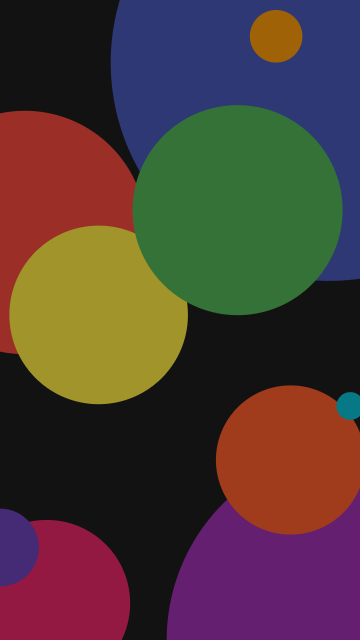
A WebGL 2 fragment shader for this background:

```glsl
#version 300 es
precision highp float;
// Flat overlapping discs in muted colours on a near-black ground.
// Each disc is a circle distance function with a smoothed edge,
// painted from back to front in units of the canvas width.

uniform vec2 u_resolution;
out vec4 fragColor;

const vec3 GROUND = vec3(0.0706);
const float TINT_STRENGTH = 0.6;

const vec3 INDIGO  = vec3(0.247, 0.318, 0.710);
const vec3 AMBER   = vec3(1.000, 0.596, 0.000);
const vec3 RED     = vec3(0.965, 0.263, 0.212);
const vec3 YELLOW  = vec3(1.000, 0.922, 0.231);
const vec3 GREEN   = vec3(0.298, 0.700, 0.314);
const vec3 PURPLE  = vec3(0.612, 0.153, 0.690);
const vec3 RUST    = vec3(1.000, 0.341, 0.133);
const vec3 CYAN    = vec3(0.000, 0.737, 0.831);
const vec3 CRIMSON = vec3(0.914, 0.118, 0.388);
const vec3 VIOLET  = vec3(0.404, 0.227, 0.718);

// Signed distance to a circle, negative inside.
float circleDistance(vec2 p, vec2 center, float radius) {
    return length(p - center) - radius;
}

// Coverage of a shape, softened over one pixel.
float coverage(float dist, float pixel) {
    return clamp(0.5 - dist / pixel, 0.0, 1.0);
}

// Mutes a vivid hue towards the ground colour.
vec3 muted(vec3 hue) {
    return mix(GROUND, hue, TINT_STRENGTH);
}

// Paints one opaque muted disc over the colour below it.
vec3 paintDisc(vec3 below, vec2 p, float pixel, vec2 center, float radius, vec3 hue) {
    return mix(below, muted(hue), coverage(circleDistance(p, center, radius), pixel));
}

void main() {
    float pixel = 1.0 / u_resolution.x;
    // Width spans 0 to 1; height keeps the 9:16 layout at any size.
    vec2 p = gl_FragCoord.xy / u_resolution * vec2(1.0, 16.0 / 9.0);
    vec3 color = GROUND;

    // Upper group
    color = paintDisc(color, p, pixel, vec2(0.914, 1.604), 0.6065, INDIGO);
    color = paintDisc(color, p, pixel, vec2(0.767, 1.677), 0.073, AMBER);
    color = paintDisc(color, p, pixel, vec2(0.069, 1.132), 0.338, RED);
    color = paintDisc(color, p, pixel, vec2(0.274, 0.903), 0.248, YELLOW);
    color = paintDisc(color, p, pixel, vec2(0.660, 1.194), 0.2917, GREEN);

    // Lower right group
    color = paintDisc(color, p, pixel, vec2(1.000, 0.000), 0.537, PURPLE);
    color = paintDisc(color, p, pixel, vec2(0.807, 0.500), 0.2072, RUST);
    color = paintDisc(color, p, pixel, vec2(0.973, 0.650), 0.0385, CYAN);

    // Lower left group
    color = paintDisc(color, p, pixel, vec2(0.130, 0.102), 0.2315, CRIMSON);
    color = paintDisc(color, p, pixel, vec2(0.000, 0.257), 0.108, VIOLET);

    fragColor = vec4(color, 1.0);
}
```
